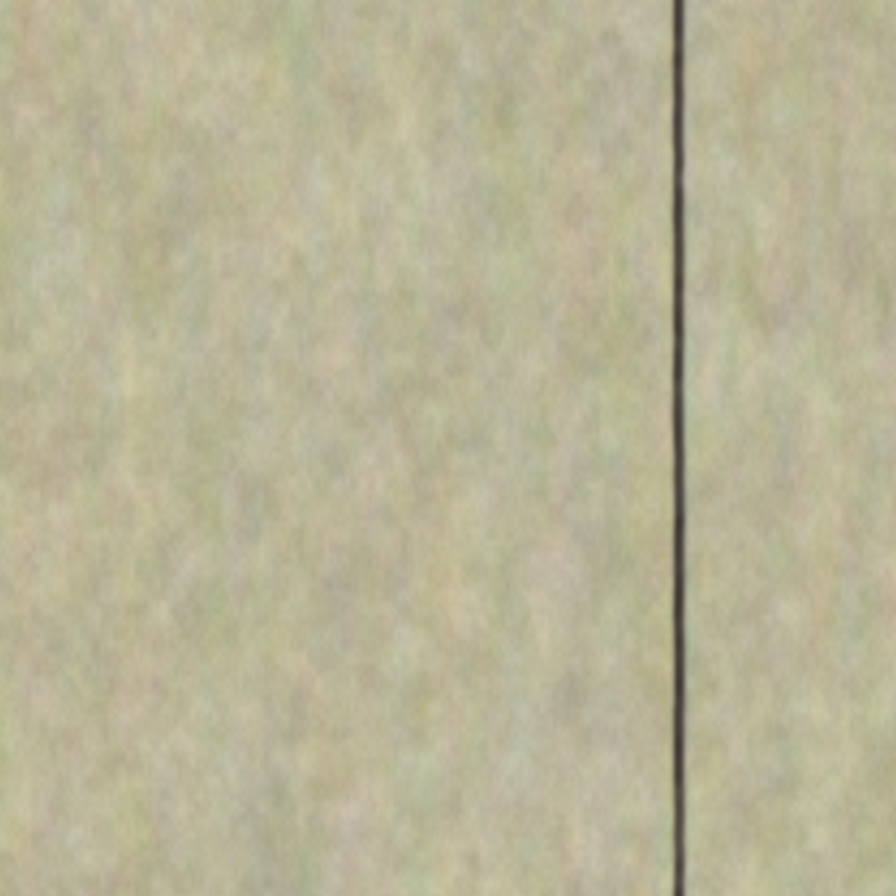
Write a Shadertoy shader that draws this texture.

```glsl
// Draws greenish-beige mottled paper with faint vertical fibres and one dark vertical groove.

// Sine-free hash of a lattice cell, 0 to 1
float hash(vec2 cell) {
    vec3 p = fract(cell.xyx * vec3(0.1031, 0.1030, 0.0973));
    p += dot(p, p.yzx + 33.33);
    return fract((p.x + p.y) * p.z);
}

// Smooth value noise, centred on zero
float noise(vec2 p) {
    vec2 cell = floor(p);
    vec2 f = fract(p);
    f = f * f * (3.0 - 2.0 * f);
    float low = mix(hash(cell), hash(cell + vec2(1, 0)), f.x);
    float high = mix(hash(cell + vec2(0, 1)), hash(cell + vec2(1, 1)), f.x);
    return mix(low, high, f.y) - 0.5;
}

// Brightness mottling, from broad clouds to fine grain
float mottling(vec2 uv) {
    float sum = 0.0;
    float amplitude = 0.032;
    vec2 frequency = vec2(13.0, 9.0);
    for (int i = 0; i < 5; i++) {
        sum += amplitude * noise(uv * frequency + float(i) * 17.3);
        frequency *= 2.0;
        amplitude *= i < 2 ? 1.25 : 0.75;
    }
    return sum;
}

// Colour variation drawn out along the vertical
float tintStreaks(vec2 uv, float seed) {
    return 0.6 * noise(uv * vec2(38.0, 3.0) + seed)
         + 0.9 * noise(uv * vec2(42.0, 14.0) + seed * 1.7)
         + 0.6 * noise(uv * vec2(85.0, 48.0) + seed * 2.3);
}

void mainImage(out vec4 fragColor, in vec2 fragCoord) {
    vec2 uv = fragCoord / iResolution.xy;

    // Paper with pink-green and blue-yellow streaks
    vec3 paper = vec3(0.729, 0.712, 0.597) + mottling(uv);
    paper += vec3(0.027, -0.016, 0.018) * tintStreaks(uv, 41.0);
    paper += vec3(-0.016, -0.002, 0.042) * tintStreaks(uv, 83.0);

    // Groove: slightly wavering, with uneven depth along its length
    float waver = 0.0011 * noise(vec2(uv.y * 45.0, 5.0))
                + 0.0012 * noise(vec2(uv.y * 7.0, 9.0));
    float offset = uv.x - 0.758 - waver;
    float depth = 0.88 + 0.14 * noise(vec2(uv.y * 60.0, 21.0))
                + 0.12 * noise(vec2(uv.y * 11.0, 27.0));
    float groove = depth * exp(-pow(abs(offset) / 0.0066, 2.6));

    // Pale rims, warm on the left and cool on the right
    float rim = exp(-pow((abs(offset) - 0.013) / 0.007, 2.0));
    vec3 rimTint = mix(vec3(0.012, 0.010, -0.018), vec3(-0.012, 0.004, 0.020),
                       smoothstep(-0.006, 0.006, offset));
    paper += rim * rimTint;

    vec3 shadow = mix(vec3(0.20, 0.17, 0.13), vec3(0.27, 0.24, 0.25),
                      smoothstep(-0.006, 0.006, offset));
    fragColor = vec4(mix(paper, shadow, clamp(groove, 0.0, 1.0)), 1.0);
}
```
